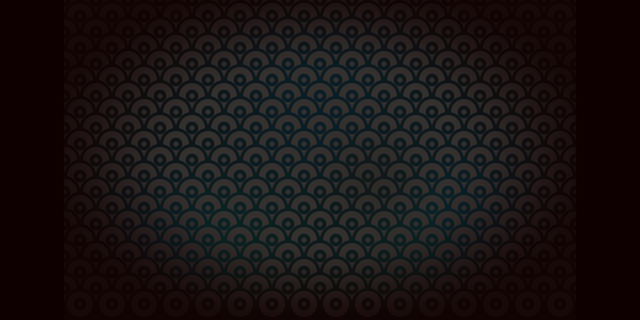
This pattern is drawn by a WebGL 1 fragment shader. Its source:

```glsl
precision highp float;
// Dim panel of overlapping fish-scale discs with eyes, lit by a teal glow between dark red margins.
uniform vec2 u_resolution;

// Smooth coverage: 1 inside radius, 0 outside
float inside(float dist, float radius, float blur) {
  return 1.0 - smoothstep(radius - blur, radius + blur, dist);
}

// Distance to the nearest disc centre of a row; alternate rows shift by half a cell
float rowDistance(vec2 cell, float row) {
  float shift = 0.5 * mod(row, 2.0);
  return length(vec2(fract(cell.x - shift + 0.5) - 0.5, cell.y - 0.5 * row));
}

// Pale band and pupil of one disc
float discInk(float dist, float blur) {
  float band = inside(dist, 0.405, blur) - inside(dist, 0.195, blur);
  return band + inside(dist, 0.08, blur);
}

// Lower rows cover upper ones, and the first row has none below it
float scales(vec2 cell, float blur) {
  float lowest = floor(2.0 * cell.y);
  float ink = 0.0;
  for (int i = 1; i >= 0; i--) {
    float row = lowest + float(i);
    float dist = rowDistance(cell, row);
    float cover = inside(dist, 0.5, blur) * step(0.5, row);
    ink = mix(ink, discInk(dist, blur), cover);
  }
  return ink;
}

// Soft round spot of light
float spot(vec2 p, vec2 centre, float radius) {
  vec2 d = (p - centre) / radius;
  return exp(-dot(d, d));
}

void main() {
  // Canvas height is 1, x is measured from the middle
  vec2 p = (gl_FragCoord.xy - vec2(0.5 * u_resolution.x, 0.0)) / u_resolution.y;
  float pixel = 1.0 / u_resolution.y;

  // Sixteen cells across, twenty half-cell rows up
  float ink = scales(p / 0.1 + vec2(8.0, 0.0), 7.0 * pixel);

  // Oval light that fades toward the panel edges
  float light = 1.0 - smoothstep(0.5, 1.15, length((p - vec2(0.0, 0.52)) / vec2(0.8, 0.5)));

  // Blue and green washes with one dull patch
  float blue = spot(p, vec2(0.0, 0.65), 0.32) + spot(p, vec2(-0.5, 0.25), 0.22)
             + spot(p, vec2(0.46, 0.34), 0.22);
  float green = spot(p, vec2(-0.27, 0.2), 0.22) + spot(p, vec2(0.28, 0.17), 0.22);
  float dull = spot(p, vec2(0.17, 0.43), 0.14);
  vec3 ground = vec3(0.055, 0.075, 0.08);
  ground += blue * vec3(-0.015, 0.04, 0.07) + green * vec3(-0.01, 0.05, 0.035);
  ground = mix(ground, vec3(0.07, 0.085, 0.08), 0.7 * dull);
  ground = mix(vec3(0.065, 0.01, 0.01), ground, light);

  // Warm grey bands with a fine woven grain
  vec2 thread = sin(804.25 * p);
  vec3 pale = vec3(0.205, 0.19, 0.18) * (1.0 - 0.12 * dull);
  pale *= 1.0 + 0.05 * thread.x * thread.y;
  pale = mix(vec3(0.095, 0.035, 0.035), pale, light);

  vec3 color = mix(ground, pale, ink);
  color = mix(vec3(0.06, 0.0, 0.0), color, inside(abs(p.x), 0.8, pixel));
  gl_FragColor = vec4(color, 1.0);
}
```
